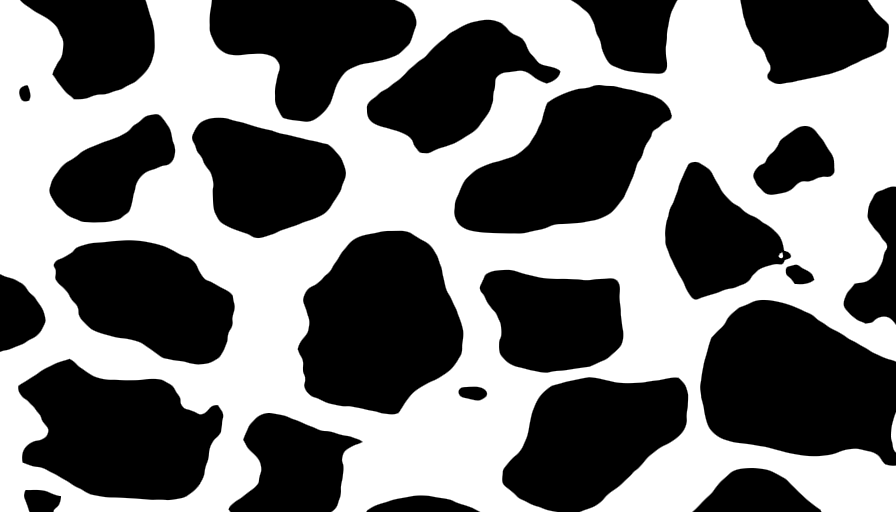
This pattern is drawn by a Shadertoy shader. Its source:

```glsl
// Integer hash: three random values in 0..1 per lattice cell
vec3 hash3(vec2 cell) {
    uvec3 v = uvec3(ivec3(cell, 7) + 512) * 1664525u + 1013904223u;
    v.x += v.y * v.z; v.y += v.z * v.x; v.z += v.x * v.y;
    v ^= v >> 16u;
    v.x += v.y * v.z; v.y += v.z * v.x; v.z += v.x * v.y;
    return vec3(v >> 8u) / 16777216.0;
}

// Smooth value noise, two independent channels in -1..1
vec2 noise2(vec2 p) {
    vec2 i = floor(p), f = fract(p);
    f = f * f * f * (f * (f * 6.0 - 15.0) + 10.0);
    vec2 low = mix(hash3(i).xy, hash3(i + vec2(1, 0)).xy, f.x);
    vec2 high = mix(hash3(i + vec2(0, 1)).xy, hash3(i + vec2(1, 1)).xy, f.x);
    return 2.0 * mix(low, high, f.y) - 1.0;
}

// Seed position (xy) and size weight (z) of the patch in a cell
vec3 patchSeed(vec2 cell) {
    vec3 h = hash3(cell);
    return vec3(cell + 0.5 + 0.75 * (h.xy - 0.5), 0.4 * h.z);
}

float weightedDistance(vec2 p, vec3 seed) {
    vec2 r = p - seed.xy;
    return dot(r, r) - seed.z;
}

// Rounded distance to the border of the weighted Voronoi cell around p
float borderDistance(vec2 p) {
    vec2 base = floor(p);
    vec3 nearest = vec3(0.0);
    float nearestDistance = 1e5;
    for (int y = -2; y <= 2; y++)
    for (int x = -2; x <= 2; x++) {
        vec3 seed = patchSeed(base + vec2(x, y));
        float d = weightedDistance(p, seed);
        if (d < nearestDistance) {
            nearestDistance = d;
            nearest = seed;
        }
    }

    // Exponential smooth minimum over all neighbours rounds the corners
    float sum = 0.0;
    for (int y = -2; y <= 2; y++)
    for (int x = -2; x <= 2; x++) {
        vec3 seed = patchSeed(base + vec2(x, y));
        float separation = distance(seed.xy, nearest.xy);
        if (separation > 0.001) {
            float d = weightedDistance(p, seed) - nearestDistance;
            sum += exp(-10.0 * d / (2.0 * separation));
        }
    }
    return -log(sum) / 10.0;
}

void mainImage(out vec4 fragColor, in vec2 fragCoord) {
    // Patches are slightly wider than tall
    vec2 p = fragCoord / iResolution.y * vec2(3.0, 3.6) + 20.0;

    // Bend the cells, then vary the gap between them to form lobes and bays
    vec2 warped = p + 0.2 * noise2(p * 1.9 + 3.7);
    float lobes = 0.14 * noise2(p * 2.6 + 11.3).x;
    float roughness = 0.006 * noise2(p * 16.0).y;
    float gap = max(0.115 + lobes, 0.055) + roughness;

    // Black hide patches on white with a one-pixel soft edge
    float edge = borderDistance(warped) - gap;
    float patchMask = clamp(0.5 + edge / max(fwidth(edge), 1e-5), 0.0, 1.0);
    fragColor = vec4(vec3(1.0 - patchMask), 1.0);
}
```
